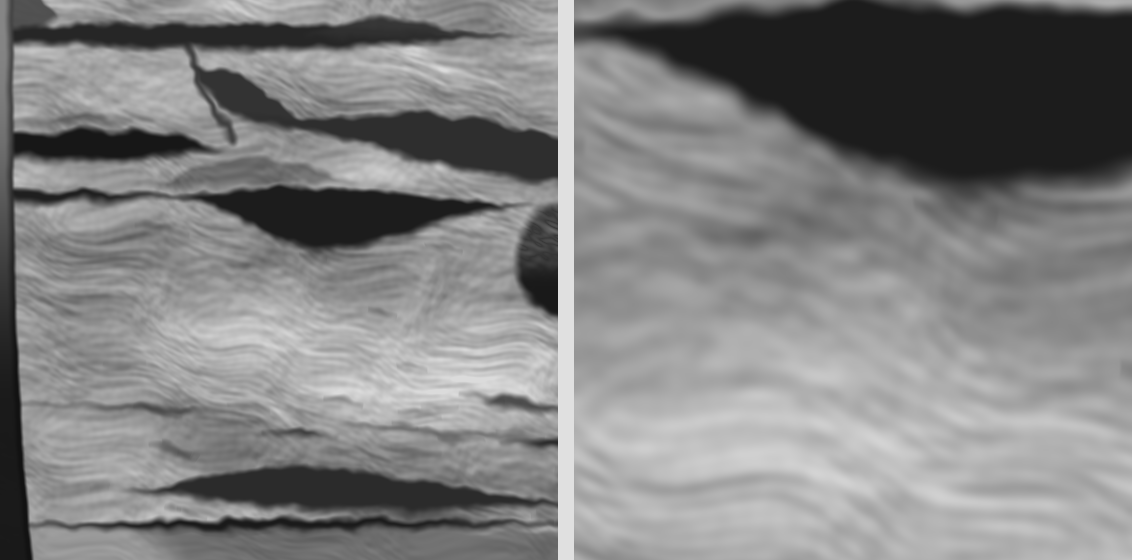
Left: the whole. Right: its middle third, enlarged.
Write a Shadertoy shader that draws this texture.

```glsl
#define STONE 0.615      // mean brightness of the rock face
#define MOTTLE 0.22      // strength of broad stains
#define RELIEF 0.62      // strength of the lit surface relief
#define GRAIN vec2(5.0, 10.0) // bedding frequency, across and up
#define TILT 0.22        // downward slope of the bedding
#define WARP 0.010       // raggedness of the crevices
#define SOFT 0.007       // softness of shadow edges
#define CHIPS 30         // scattered small cracks

vec2 hash2(vec2 p) {
    vec3 h = fract(p.xyx * vec3(0.1031, 0.1030, 0.0973));
    h += dot(h, h.yzx + 33.33);
    return fract((h.xx + h.yz) * h.zy);
}

float corner(vec2 cell, vec2 offset) {
    return dot(hash2(cell) * 2.0 - 1.0, offset);
}

float gradientNoise(vec2 p) {
    vec2 i = floor(p), f = fract(p);
    vec2 u = f * f * f * (f * (f * 6.0 - 15.0) + 10.0);
    vec2 e = vec2(1.0, 0.0);
    float low = mix(corner(i, f), corner(i + e, f - e), u.x);
    float high = mix(corner(i + e.yx, f - e.yx), corner(i + 1.0, f - 1.0), u.x);
    return 1.4 * mix(low, high, u.y);
}

float bedding(vec2 p) {
    vec2 q = vec2(p.x, p.y + TILT * p.x) * GRAIN + 20.0;
    q += 0.5 * gradientNoise(p * 6.0 + 40.0);
    float sum = 0.0, amp = 0.55;
    for (int i = 0; i < 4; i++) {
        sum += amp * gradientNoise(q);
        q = q * 2.03 + 7.3;
        amp *= 0.55;
    }
    return sum;
}

// Soft spot of light or shade
float glow(vec2 p, vec2 centre, vec2 radius) {
    vec2 d = (p - centre) / radius;
    return exp(-dot(d, d));
}

// Tapered crevice from a to b; form holds rise, drop and position of the bulge
void cut(inout float shade, vec2 p, vec2 a, vec2 b, vec3 form, float tone, float depth) {
    float t = (p.x - a.x) / (b.x - a.x);
    float s = smoothstep(0.0, 1.0, t < form.z ? t / form.z : (1.0 - t) / (1.0 - form.z));
    float y = p.y - mix(a.y, b.y, t);
    float cover = 1.0 - smoothstep(-SOFT, SOFT, y - form.x * s);
    cover *= smoothstep(-1.6 * SOFT, 1.6 * SOFT, y + form.y * s);
    cover *= smoothstep(0.0, 0.05, t) * smoothstep(0.0, 0.05, 1.0 - t);
    shade = mix(shade, tone, cover * depth);
}

void mainImage(out vec4 fragColor, in vec2 fragCoord) {
    vec2 p = fragCoord / iResolution.xy;
    vec2 q = p + WARP * vec2(gradientNoise(p * 15.0), gradientNoise(p * 17.0 + 9.0));
    q += 0.4 * WARP * gradientNoise(p * 45.0 + 30.0);

    // Rock face, lit from above
    float height = bedding(p);
    float slope = height - bedding(p + vec2(-0.002, 0.007));
    float shade = STONE + MOTTLE * gradientNoise(p * vec2(3.0, 5.0) + 3.0);
    shade += 0.12 * height + RELIEF * slope + 0.025 * gradientNoise(p * 75.0);

    // Broad light and shade
    shade += 0.08 * glow(p, vec2(0.45, 0.42), vec2(0.40, 0.12));
    shade += 0.14 * glow(q, vec2(0.70, 0.695), vec2(0.25, 0.025));
    shade += 0.08 * glow(p, vec2(0.15, 0.86), vec2(0.20, 0.06));
    shade -= 0.16 * glow(p, vec2(0.52, 0.56), vec2(0.20, 0.05));
    shade -= 0.11 * glow(p, vec2(0.28, 0.58), vec2(0.09, 0.05));
    shade -= 0.10 * glow(p, vec2(0.60, 0.16), vec2(0.50, 0.08));
    shade -= 0.09 * glow(p, vec2(0.70, 0.83), vec2(0.22, 0.04));

    // Lower course of stone
    float course = 1.0 - smoothstep(-SOFT, SOFT, q.y - 0.052);
    float base = mix(0.59, 0.43, smoothstep(0.27, 0.36, q.x + q.y));
    shade = mix(shade, base + 0.25 * slope, course);

    // Scattered chips
    for (int i = 0; i < CHIPS; i++) {
        vec2 r = hash2(vec2(float(i) + 3.0, 17.0));
        vec2 k = hash2(vec2(float(i) + 8.0, 51.0));
        vec2 start = vec2(r.x, mix(0.08, 0.62, r.y * r.y));
        vec2 reach = vec2(0.03 + 0.08 * k.x, -0.02 * k.y);
        cut(shade, q, start, start + reach, vec3(0.004, 0.003, 0.4), 0.25, 0.35 + 0.4 * k.y);
    }

    // Long fine cracks
    cut(shade, q, vec2(0.03, 0.28), vec2(0.38, 0.27), vec3(0.003, 0.006, 0.8), 0.2, 0.8);
    cut(shade, q, vec2(0.47, 0.228), vec2(0.61, 0.223), vec3(0.008, 0.005, 0.5), 0.17, 0.9);
    cut(shade, q, vec2(0.60, 0.245), vec2(1.08, 0.205), vec3(0.002, 0.005, 0.3), 0.2, 0.8);
    cut(shade, q, vec2(0.86, 0.287), vec2(1.08, 0.265), vec3(0.012, 0.010, 0.2), 0.2, 0.8);
    cut(shade, q, vec2(0.89, 0.21), vec2(1.12, 0.206), vec3(0.008, 0.010, 0.5), 0.15, 0.95);
    cut(shade, q, vec2(0.02, 0.785), vec2(0.24, 0.78), vec3(0.012, 0.002, 0.6), 0.3, 0.7);

    // Shaded facet and slanted block end
    cut(shade, q, vec2(0.23, 0.67), vec2(0.66, 0.68), vec3(0.045, 0.010, 0.5), 0.40 + 0.5 * slope, 0.9);
    vec2 top = vec2(0.325, 0.93), edge = vec2(0.09, -0.18);
    float along = clamp(dot(q - top, edge) / dot(edge, edge), 0.0, 1.0);
    float joint = length(q - top - edge * along) - 0.007;
    shade = mix(shade, 0.2, 0.85 * (1.0 - smoothstep(-SOFT, SOFT, joint)));

    // Deep crevices under the ledges
    cut(shade, q, vec2(-0.10, 0.975), vec2(0.11, 0.97), vec3(0.045, 0.030, 0.75), 0.28, 0.9);
    cut(shade, q, vec2(-0.60, 0.945), vec2(0.96, 0.937), vec3(0.017, 0.028, 0.72), 0.15, 1.0);
    cut(shade, q, vec2(0.54, 0.94), vec2(0.90, 0.938), vec3(0.028, 0.008, 0.35), 0.19, 0.95);
    cut(shade, q, vec2(-0.40, 0.735), vec2(0.43, 0.738), vec3(0.030, 0.024, 0.75), 0.09, 1.0);
    cut(shade, q, vec2(0.33, 0.89), vec2(0.58, 0.76), vec3(0.027, 0.050, 0.40), 0.2, 1.0);
    cut(shade, q, vec2(0.40, 0.80), vec2(1.40, 0.63), vec3(0.066, 0.030, 0.45), 0.18, 1.0);
    cut(shade, q, vec2(-0.10, 0.65), vec2(0.42, 0.652), vec3(0.009, 0.013, 0.30), 0.12, 1.0);
    cut(shade, q, vec2(0.30, 0.652), vec2(0.97, 0.632), vec3(0.022, 0.088, 0.40), 0.11, 1.0);
    cut(shade, q, vec2(0.20, 0.125), vec2(1.12, 0.09), vec3(0.055, 0.022, 0.38), 0.17, 1.0);
    cut(shade, q, vec2(-0.10, 0.06), vec2(1.25, 0.066), vec3(0.010, 0.010, 0.40), 0.10, 1.0);

    // Rough pocket at the right
    float pocket = length((q - vec2(1.02, 0.535)) / vec2(0.095, 0.105)) - 1.0;
    float pocketTone = 0.10 + smoothstep(0.49, 0.56, p.y) * (0.12 + 0.9 * abs(slope));
    shade = mix(shade, pocketTone, 1.0 - smoothstep(-0.12, 0.12, pocket));

    // Upright border at the left
    float border = p.x - 0.023 - 0.035 * pow(1.0 - p.y, 3.0) - 0.2 * (q.x - p.x);
    float borderTone = mix(0.10, 0.52, smoothstep(0.25, 0.95, p.y));
    borderTone *= mix(1.0, 0.5, smoothstep(-0.016, 0.0, border));
    shade = mix(shade, borderTone, 1.0 - smoothstep(-0.004, 0.005, border));

    fragColor = vec4(vec3(clamp(shade, 0.07, 0.86)), 1.0);
}
```
